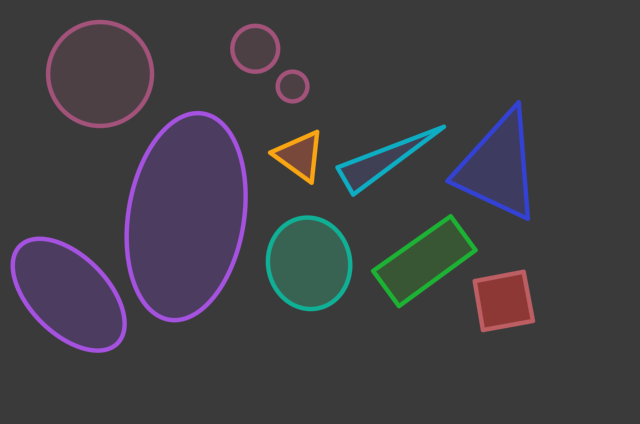
Reproduce this background procedurally as a WebGL 2 fragment shader.

```glsl
#version 300 es
precision highp float;
// Outlined, tinted ellipses, triangles and rectangles scattered on a dark grey ground.

uniform vec2 u_resolution;
out vec4 outColor;

const vec3 GROUND = vec3(0.228);
const vec3 ROSE = vec3(0.64, 0.32, 0.48), ROSE_FILL = vec3(0.298, 0.251, 0.272);
const vec3 VIOLET = vec3(0.65, 0.32, 0.88), VIOLET_FILL = vec3(0.295, 0.237, 0.378);
const vec3 TEAL = vec3(0.06, 0.69, 0.59), TEAL_FILL = vec3(0.22, 0.385, 0.32);
const vec3 AMBER = vec3(0.98, 0.65, 0.07), AMBER_FILL = vec3(0.47, 0.285, 0.23);
const vec3 CYAN = vec3(0.05, 0.68, 0.77), CYAN_FILL = vec3(0.25, 0.25, 0.33);
const vec3 BLUE = vec3(0.20, 0.26, 0.83), BLUE_FILL = vec3(0.24, 0.23, 0.375);
const vec3 GREEN = vec3(0.11, 0.70, 0.20), GREEN_FILL = vec3(0.22, 0.335, 0.205);
const vec3 RED = vec3(0.74, 0.37, 0.39), RED_FILL = vec3(0.555, 0.22, 0.212);
const float HALF_STROKE = 0.0052;

// Approximate signed distance to an ellipse turned by an angle in radians
float sdEllipse(vec2 p, vec2 center, vec2 radii, float angle) {
    vec2 axis = vec2(cos(angle), sin(angle));
    vec2 d = p - center;
    vec2 q = vec2(dot(d, axis), dot(d, vec2(-axis.y, axis.x)));
    float k = length(q / radii);
    return k * (k - 1.0) / max(length(q / (radii * radii)), 1e-4);
}

float sdCircle(vec2 p, vec2 center, float radius) {
    return length(p - center) - radius;
}

// Signed distance to a four-cornered polygon; repeated corners are allowed
float sdQuad(vec2 p, vec2 v[4]) {
    float nearest = 1e3;
    float side = 1.0;
    for (int i = 0; i < 4; i++) {
        vec2 a = v[i];
        vec2 b = v[(i + 1) % 4];
        vec2 e = b - a;
        vec2 w = p - a;
        float t = clamp(dot(w, e) / max(dot(e, e), 1e-8), 0.0, 1.0);
        nearest = min(nearest, length(w - e * t));
        // Each edge crossed by a horizontal ray flips the side
        bool crosses = (a.y > p.y) != (b.y > p.y);
        if (crosses && (e.x * w.y - e.y * w.x) * e.y < 0.0) side = -side;
    }
    return side * nearest;
}

float sdTriangle(vec2 p, vec2 a, vec2 b, vec2 c) {
    return sdQuad(p, vec2[4](a, b, c, c));
}

// Lay a filled and stroked shape over the base colour
vec3 paint(vec3 base, float dist, vec3 fill, vec3 stroke, float blur) {
    vec3 color = mix(base, fill, smoothstep(blur, -blur, dist));
    return mix(color, stroke, smoothstep(blur, -blur, abs(dist) - HALF_STROKE));
}

void main() {
    vec2 p = gl_FragCoord.xy / u_resolution.y;
    float blur = 0.8 / u_resolution.y;
    vec3 color = GROUND;

    // Circles
    color = paint(color, sdCircle(p, vec2(0.236, 0.8255), 0.1225), ROSE_FILL, ROSE, blur);
    color = paint(color, sdCircle(p, vec2(0.602, 0.885), 0.054), ROSE_FILL, ROSE, blur);
    color = paint(color, sdCircle(p, vec2(0.690, 0.796), 0.035), ROSE_FILL, ROSE, blur);

    // Ellipses
    float tall = sdEllipse(p, vec2(0.439, 0.489), vec2(0.1363, 0.2463), -0.162);
    float slanted = sdEllipse(p, vec2(0.162, 0.305), vec2(0.1625, 0.0914), -0.785);
    float rounded = sdEllipse(p, vec2(0.729, 0.379), vec2(0.0967, 0.1082), 0.183);
    color = paint(color, tall, VIOLET_FILL, VIOLET, blur);
    color = paint(color, slanted, VIOLET_FILL, VIOLET, blur);
    color = paint(color, rounded, TEAL_FILL, TEAL, blur);

    // Triangles
    float small = sdTriangle(p, vec2(0.637, 0.640), vec2(0.748, 0.689), vec2(0.735, 0.569));
    float sliver = sdTriangle(p, vec2(0.796, 0.605), vec2(1.047, 0.701), vec2(0.833, 0.541));
    float large = sdTriangle(p, vec2(1.055, 0.573), vec2(1.2235, 0.759), vec2(1.245, 0.484));
    color = paint(color, small, AMBER_FILL, AMBER, blur);
    color = paint(color, sliver, CYAN_FILL, CYAN, blur);
    color = paint(color, large, BLUE_FILL, BLUE, blur);

    // Rectangles
    float oblong = sdQuad(p, vec2[4](vec2(0.880, 0.361), vec2(1.063, 0.490),
                                     vec2(1.1216, 0.410), vec2(0.941, 0.278)));
    float square = sdQuad(p, vec2[4](vec2(1.1196, 0.337), vec2(1.235, 0.359),
                                     vec2(1.257, 0.243), vec2(1.139, 0.2216)));
    color = paint(color, oblong, GREEN_FILL, GREEN, blur);
    color = paint(color, square, RED_FILL, RED, blur);

    outColor = vec4(color, 1.0);
}
```
